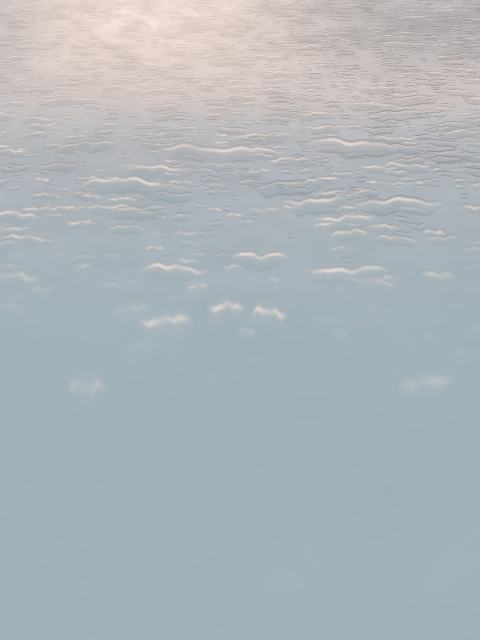
Write a Shadertoy shader that draws this texture.

```glsl
float hash(vec2 cell, float seed) {
    return fract(sin(dot(cell, vec2(127.1, 311.7)) + seed * 74.7) * 43758.5);
}

float bump(vec2 p, vec2 centre, vec2 size) {
    vec2 q = (p - centre) / size;
    return exp(-dot(q, q));
}

float line(float e, float width) {
    return exp(-e * e / (width * width));
}

// Layered, domain-warped sines in about -1..1
float ripples(vec2 p) {
    float sum = 0.0, gain = 0.5;
    for (int i = 0; i < 4; i++) {
        p += 0.7 * sin(p.yx * 1.3 + float(i) * 2.1);
        sum += gain * sin(p.x) * cos(p.y + 0.6 * p.x);
        p = mat2(1.5, 0.7, -0.7, 1.5) * p + 1.7;
        gain *= 0.6;
    }
    return sum;
}

// One drop in local units: x = lit crest, y = dark rims, z = body
vec3 drop(vec2 q, float seed, float soft) {
    float taper = smoothstep(1.0, 0.4, abs(q.x));
    float crest = 0.24 * sin(3.1 * q.x + seed) + 0.15 * sin(8.3 * q.x + 2.3 * seed)
                + 0.08 * sin(15.0 * q.x + 5.1 * seed);
    float e = q.y - crest - 0.35 * taper;
    float bottom = e + 1.5 * taper;
    float sparkle = 0.72 + 0.28 * sin(6.0 * q.x + 3.7 * seed);
    float glint = sparkle * line(e, soft) + 0.22 * line(e + soft, 3.0 * soft);
    float rim = max(line(e - 1.7 * soft, 0.8 * soft), 0.75 * line(bottom, 0.8 * soft));
    float body = smoothstep(soft, -soft, e) * smoothstep(-0.6, 0.5, bottom);
    return taper * vec3(glint, rim, body);
}

// Jittered drops on a cellular grid
vec3 scatter(vec2 ground, float seed, float soft, float density) {
    vec2 home = floor(ground);
    vec3 sum = vec3(0.0);
    for (int j = -1; j <= 1; j++)
    for (int i = -1; i <= 1; i++) {
        vec2 cell = home + vec2(i, j);
        float pick = hash(cell, seed);
        vec2 jitter = vec2(hash(cell, seed + 1.0), hash(cell, seed + 2.0));
        float size = hash(cell, seed + 3.0);
        vec2 extent = mix(vec2(0.18, 0.13), vec2(0.75, 0.36), size * size);
        vec2 q = (ground - cell - 0.15 - 0.7 * jitter) / extent;
        float tone = mix(0.3, 1.0, hash(cell, seed + 4.0));
        vec3 d = drop(q, pick * 40.0, min(soft * 0.3 / extent.y, 0.8));
        d *= vec3(tone, 1.3 - tone, 1.0) * smoothstep(density, density - 0.15, pick);
        sum = max(sum, d);
    }
    return sum;
}

// Broad wet crests: centre and half width
vec3 broadCrests(vec2 p, float soft) {
    const vec3 crests[13] = vec3[13](
        vec3(0.36, 0.577, 0.08), vec3(0.54, 0.598, 0.07),
        vec3(0.345, 0.495, 0.065), vec3(0.26, 0.712, 0.11),
        vec3(0.445, 0.764, 0.14), vec3(0.66, 0.683, 0.08),
        vec3(0.83, 0.68, 0.11), vec3(0.735, 0.773, 0.12),
        vec3(0.72, 0.575, 0.10), vec3(0.47, 0.516, 0.045),
        vec3(0.56, 0.508, 0.045), vec3(0.18, 0.393, 0.05),
        vec3(0.89, 0.398, 0.07));
    vec3 sum = vec3(0.0);
    for (int i = 0; i < 13; i++) {
        vec2 q = (p - crests[i].xy) / vec2(crests[i].z, 0.013);
        sum = max(sum, drop(q, 2.6 + 1.9 * float(i), soft));
    }
    return sum;
}

vec3 skyReflection(vec2 p) {
    vec3 c = mix(vec3(0.624, 0.698, 0.728), vec3(0.68, 0.705, 0.73),
                 smoothstep(0.42, 0.74, p.y));
    c = mix(c, vec3(0.775, 0.755, 0.755), smoothstep(0.70, 0.92, p.y));
    // Warm light at the far edge, with a weaker patch at the right
    c = mix(c, vec3(0.87, 0.81, 0.79), 0.75 * bump(p, vec2(0.38, 0.93), vec2(0.42, 0.11)));
    c = mix(c, vec3(0.95, 0.87, 0.83), bump(p, vec2(0.32, 1.0), vec2(0.32, 0.12)));
    c = mix(c, vec3(0.86, 0.80, 0.78), 0.5 * bump(p, vec2(0.88, 0.855), vec2(0.28, 0.04)));
    // Grey far corners
    c = mix(c, vec3(0.69, 0.68, 0.68), 0.85 * bump(p, vec2(0.97, 0.96), vec2(0.34, 0.06)));
    return mix(c, vec3(0.76, 0.74, 0.74), 0.7 * bump(p, vec2(0.0, 0.93), vec2(0.07, 0.08)));
}

void mainImage(out vec4 fragColor, in vec2 fragCoord) {
    vec2 p = fragCoord / iResolution.xy;
    vec3 colour = skyReflection(p);

    // Soft mottling, choppier with distance
    colour += 0.009 * ripples(p * vec2(7.0, 10.0));
    colour += 0.016 * smoothstep(0.45, 0.7, p.y) * ripples(p * vec2(16.0, 60.0));
    colour += 0.06 * smoothstep(0.8, 1.0, p.y) * ripples(p * vec2(34.0, 110.0) + 4.0);

    // Perspective ground, sharp in the middle distance
    float depth = 1.0 / (1.35 - p.y);
    vec2 ground = depth * vec2((p.x - 0.5) * 4.6, 12.0);
    float blur = smoothstep(0.62, 0.38, p.y) + 0.35 * smoothstep(0.88, 1.0, p.y);
    float soft = 0.19 + 0.45 * blur;
    float present = smoothstep(0.36, 0.70, p.y) * (1.0 - 0.4 * smoothstep(0.9, 1.0, p.y));
    float density = mix(0.3, 1.1, smoothstep(0.5, 0.78, p.y));

    vec3 wet = scatter(ground, 3.0, soft, density);
    wet = max(wet, 0.95 * scatter(ground * 1.6 + 5.3, 11.0, soft * 1.3, density * 0.85));
    vec3 specks = scatter(ground * vec2(3.4, 2.6) + 9.1, 23.0, soft * 1.8, density * 0.6);
    wet = max(wet, specks * vec3(0.6, 0.95, 0.6)) * present;

    float broadFade = smoothstep(0.34, 0.60, p.y);
    vec3 broad = broadCrests(p, soft) * mix(0.22, 1.0, broadFade);
    wet = max(wet * (1.0 - 0.6 * broad.z), broad * vec3(1.0, 0.7, 1.0));

    // Cool bodies, dark rims, then warm lit crests
    vec3 bodyColour = mix(vec3(0.62, 0.685, 0.715), colour * 0.93, smoothstep(0.55, 0.85, p.y));
    colour = mix(colour, bodyColour, 0.7 * wet.z);
    float rimStrength = mix(0.3, 0.62, smoothstep(0.2, 0.9, p.x)) * smoothstep(0.48, 0.74, p.y);
    rimStrength *= 1.0 - 0.5 * bump(p, vec2(0.3, 1.0), vec2(0.4, 0.13));
    colour = mix(colour, vec3(0.45, 0.46, 0.48), rimStrength * wet.y);
    colour = mix(colour, vec3(0.93, 0.865, 0.83), 0.82 * min(wet.x, 1.0));

    fragColor = vec4(clamp(colour, 0.0, 1.0), 1.0);
}
```
